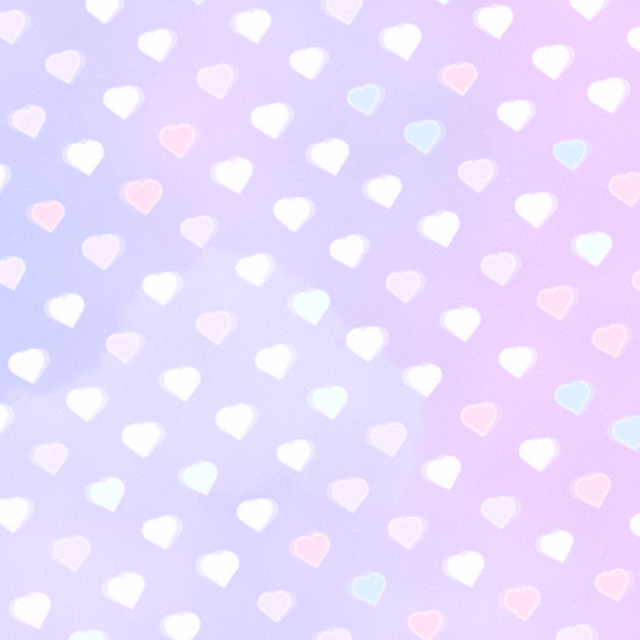
A Shadertoy shader for this pattern:

```glsl
// Soft pastel hearts on a tilted square lattice over a lilac watercolour wash.
#define PITCH 0.1058
#define LATTICE_ANGLE -0.578
#define LATTICE_ORIGIN vec2(0.487, 0.518)
#define HEART_SIZE 0.043
#define HEART_TILT 0.20
#define HEART_BLUR 0.0024
#define JITTER 0.0030
#define GHOST_SHIFT 0.0062
#define GHOST_ALPHA 0.45
#define GRAIN 0.022
#define SPECK_CELLS 26.0

vec2 hash2(vec2 p) {
    vec3 q = fract(p.xyx * vec3(0.1031, 0.1030, 0.0973));
    q += dot(q, q.yzx + 33.33);
    return fract((q.xx + q.yz) * q.zy);
}

float gradientNoise(vec2 p) {
    vec2 i = floor(p), f = p - i;
    vec2 u = f * f * f * (f * (f * 6.0 - 15.0) + 10.0);
    vec2 o = vec2(0.0, 1.0);
    float a = dot(hash2(i) * 2.0 - 1.0, f);
    float b = dot(hash2(i + o.yx) * 2.0 - 1.0, f - o.yx);
    float c = dot(hash2(i + o.xy) * 2.0 - 1.0, f - o.xy);
    float d = dot(hash2(i + o.yy) * 2.0 - 1.0, f - o.yy);
    return mix(mix(a, b, u.x), mix(c, d, u.x), u.y);
}

float fbm(vec2 p) {
    float sum = 0.0, amp = 0.6;
    for (int i = 0; i < 4; i++) {
        sum += amp * gradientNoise(p);
        p = mat2(1.6, 1.2, -1.2, 1.6) * p + 7.3;
        amp *= 0.5;
    }
    return sum;
}

mat2 rotation(float a) {
    float c = cos(a), s = sin(a);
    return mat2(c, s, -s, c);
}

// Signed distance to a rounded heart, in canvas units.
float heartDistance(vec2 p, float size, float tilt) {
    p = rotation(-tilt) * p / size + vec2(0.0, 0.53);
    p.x = abs(p.x);
    float d;
    if (p.x + p.y > 1.0) {
        d = length(p - vec2(0.25, 0.75)) - 0.3536;
    } else {
        vec2 top = p - vec2(0.0, 1.0);
        vec2 side = p - 0.5 * max(p.x + p.y, 0.0);
        d = sqrt(min(dot(top, top), dot(side, side))) * sign(p.x - p.y);
    }
    return (d - 0.05) * size;
}

float coverage(float d, float blur) {
    float w = max(blur, 0.75 / iResolution.y);
    return 1.0 - smoothstep(-w, w, d);
}

float blob(vec2 p, vec2 center, vec2 radius) {
    vec2 q = (p - center) / radius;
    return exp(-dot(q, q));
}

vec3 wash(vec2 uv) {
    vec2 p = uv + 0.13 * vec2(fbm(uv * 3.5), fbm(uv * 3.5 + 19.0));
    vec3 col = mix(vec3(0.87, 0.84, 1.0), vec3(0.942, 0.823, 0.998), smoothstep(0.42, 0.85, p.x));
    col = mix(col, vec3(0.80, 0.825, 1.0), 0.85 * blob(p, vec2(0.0, 0.55), vec2(0.20, 0.27)));
    col = mix(col, vec3(0.93, 0.85, 1.0), 0.9 * blob(p, vec2(0.34, 0.82), vec2(0.15, 0.24)));
    col = mix(col, vec3(0.86, 0.835, 1.0), 0.8 * blob(p, vec2(0.66, 0.77), vec2(0.14, 0.16)));
    col = mix(col, vec3(0.93, 0.88, 1.0), 0.8 * blob(p, vec2(0.06, 0.08), vec2(0.20, 0.18)));
    col = mix(col, vec3(0.91, 0.875, 1.0), 0.7 * blob(p, vec2(0.72, 0.06), vec2(0.22, 0.12)));
    // Pale bloom with a scalloped drying edge
    float d = length(uv - vec2(0.36, 0.41)) - 0.19;
    d = min(d, length(uv - vec2(0.54, 0.34)) - 0.13);
    d = min(d, length(uv - vec2(0.13, 0.22)) - 0.19);
    d += 0.07 * fbm(uv * 11.0);
    float bloom = coverage(d, 0.010) * smoothstep(0.05, 0.40, uv.y);
    col = mix(col, vec3(0.905, 0.885, 1.0), 0.8 * bloom);
    return col + 0.035 * fbm(uv * 6.0 + 4.0);
}

vec3 heartTint(float pick) {
    if (pick < 0.52) return vec3(1.0, 0.995, 1.0);
    if (pick < 0.75) return vec3(0.972, 0.932, 1.0);
    if (pick < 0.88) return vec3(1.0, 0.885, 0.96);
    if (pick < 0.95) return vec3(0.875, 0.94, 1.0);
    return vec3(0.96, 1.0, 1.0);
}

vec3 paintHeart(vec3 col, vec2 uv) {
    mat2 lattice = rotation(LATTICE_ANGLE);
    vec2 id = floor(transpose(lattice) * (uv - LATTICE_ORIGIN) / PITCH + 0.5);
    vec2 shape = hash2(id + 51.0), place = hash2(id + 87.0) - 0.5, look = hash2(id + 123.0);
    vec2 p = uv - LATTICE_ORIGIN - lattice * id * PITCH - 2.0 * JITTER * place;
    float size = HEART_SIZE * mix(0.93, 1.07, shape.x);
    float tilt = HEART_TILT + 0.22 * (shape.y - 0.5);
    vec3 tint = heartTint(look.x);
    // Offset translucent twin, then the solid heart with a glowing rim
    float side = look.y < 0.5 ? -1.0 : 1.0;
    float ghost = heartDistance(p - GHOST_SHIFT * vec2(side, 0.25), size, tilt - 0.12 * side);
    float d = heartDistance(p + 0.0015 * vec2(side, 0.0), size, tilt);
    col = mix(col, mix(tint, vec3(1.0), 0.2), GHOST_ALPHA * coverage(ghost, HEART_BLUR));
    float rim = smoothstep(-0.007, -0.001, d);
    return mix(col, mix(tint, vec3(1.0, 0.98, 1.0), 0.55 * rim), 0.96 * coverage(d, HEART_BLUR));
}

void mainImage(out vec4 fragColor, in vec2 fragCoord) {
    vec2 uv = fragCoord / iResolution.y;
    vec3 col = paintHeart(wash(uv), uv);
    // Paper grain and sparse slanted flecks
    col += GRAIN * gradientNoise(uv * 190.0);
    vec2 cell = floor(uv * SPECK_CELLS), rnd = hash2(cell + 211.0);
    vec2 q = rotation(-0.6) * (fract(uv * SPECK_CELLS) - 0.2 - 0.6 * rnd) / SPECK_CELLS;
    float fleck = coverage(length(q * vec2(0.5, 1.0)) - 0.0006, 0.0008);
    col += 0.09 * fleck * step(0.78, hash2(cell + 307.0).x);
    fragColor = vec4(clamp(col, 0.0, 1.0), 1.0);
}
```
